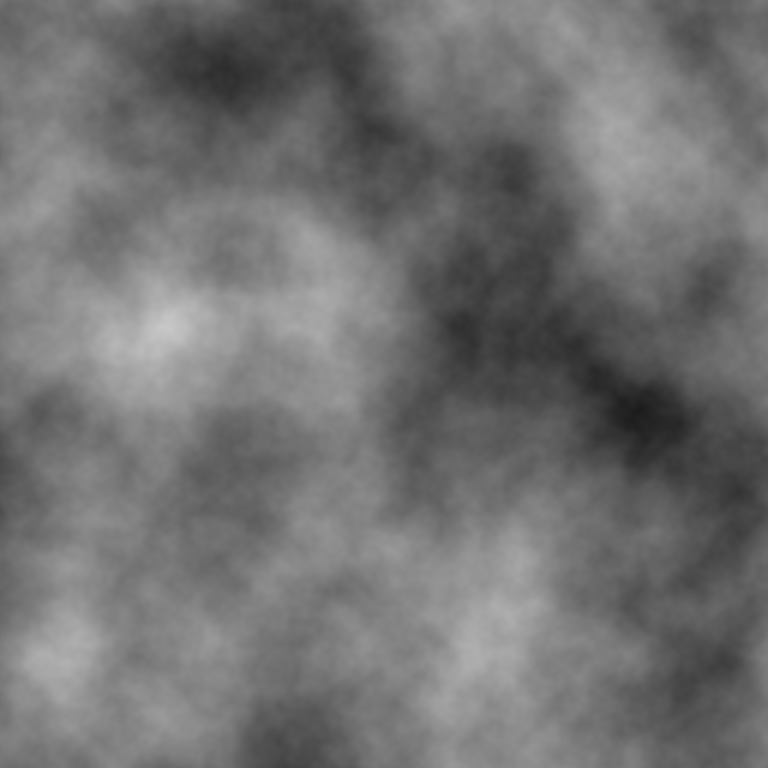
A Shadertoy shader for this texture:

```glsl
// Soft grey clouds: a fractal sum of gradient noise, from broad patches
// down to faint fine mottling. The lattice is turned by 45 degrees and
// wraps along its diagonals, so the canvas tiles without a seam.

const float TAU = 6.2831853;

// Unit gradient with a random direction; the lattice repeats
// under the shifts (n, n) and (n, -n)
vec2 gradient(vec2 cell, float n, float seed) {
    float turns = floor(cell.x / n);
    vec2 p = vec2(cell.x - n * turns, mod(cell.y - n * turns, 2.0 * n)) + seed;
    float angle = TAU * fract(sin(dot(p, vec2(127.1, 311.7))) * 43758.5453);
    return vec2(cos(angle), sin(angle));
}

// Gradient noise around zero on the wrapped lattice
float wrappedNoise(vec2 p, float n, float seed) {
    vec2 cell = floor(p);
    vec2 f = p - cell;
    vec2 blend = f * f * f * (f * (f * 6.0 - 15.0) + 10.0);
    vec2 e = vec2(1.0, 0.0);
    float a = dot(gradient(cell, n, seed), f);
    float b = dot(gradient(cell + e.xy, n, seed), f - e.xy);
    float c = dot(gradient(cell + e.yx, n, seed), f - e.yx);
    float d = dot(gradient(cell + e.xx, n, seed), f - e.xx);
    return mix(mix(a, b, blend.x), mix(c, d, blend.x), blend.y);
}

// Octaves double in frequency and roughly halve in strength
float clouds(vec2 uv) {
    vec2 diagonal = vec2(uv.x + uv.y, uv.x - uv.y);
    float sum = 0.0;
    float strength = 1.0;
    float n = 2.0;
    for (int octave = 0; octave < 6; octave++) {
        sum += strength * wrappedNoise(diagonal * n, n, 17.0 * float(octave) + 3.0);
        strength *= 0.54;
        n *= 2.0;
    }
    return sum;
}

void mainImage(out vec4 fragColor, in vec2 fragCoord) {
    vec2 uv = fragCoord / iResolution.xy;
    float grey = 0.445 + 0.40 * clouds(uv);
    fragColor = vec4(vec3(clamp(grey, 0.0, 1.0)), 1.0);
}
```
